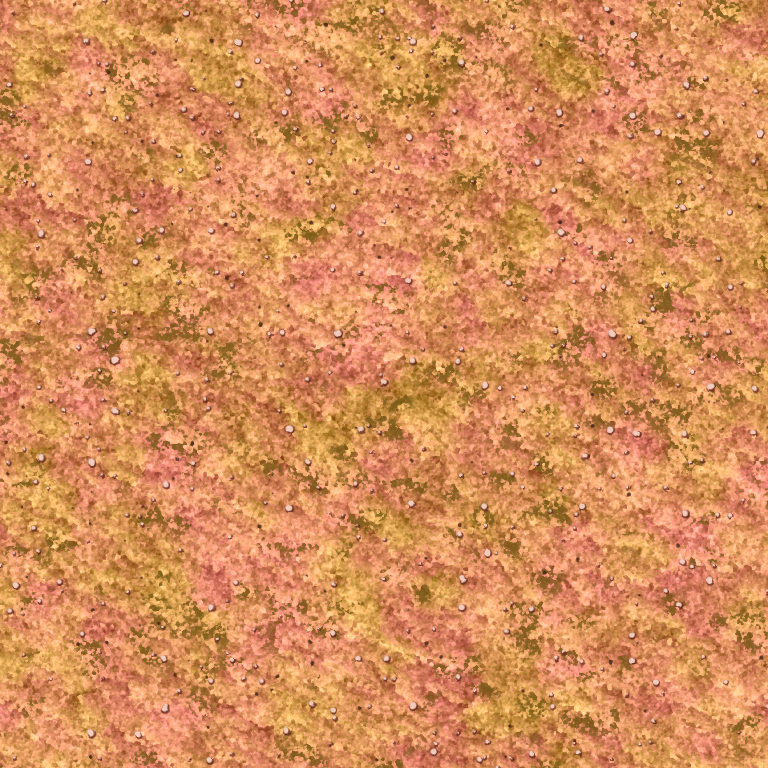
Give the GLSL for this texture, as a WebGL 1 fragment shader.

```glsl
precision highp float;
// Grainy orange ground with ochre streaks, pink blotches, olive flecks and pale grit.
uniform vec2 u_resolution;

vec3 hash3(vec2 cell) {
  vec3 q = fract(cell.xyx * vec3(0.1031, 0.1030, 0.0973));
  q += dot(q, q.yxz + 33.33);
  return fract((q.xxy + q.yzz) * q.zyx);
}

// Cellular noise: random cell values blended by distance; higher sharpness gives crisper cells.
float cellNoise(vec2 p, float sharpness) {
  vec2 base = floor(p);
  float sum = 0.0, total = 0.0;
  for (int y = -1; y <= 1; y++) {
    for (int x = -1; x <= 1; x++) {
      vec2 cell = base + vec2(float(x), float(y));
      vec3 rnd = hash3(cell + 57.0);
      vec2 d = p - cell - rnd.xy;
      float weight = exp(-sharpness * dot(d, d)) + 1e-5;
      sum += rnd.z * weight;
      total += weight;
    }
  }
  return sum / total;
}

// Scattered pebbles: x is the pale core, y is the dark rim on its lower side.
vec2 grit(vec2 uv, float count, float chance, float radius, float rough) {
  vec2 cell = floor(uv * count);
  vec3 rnd = hash3(cell + 411.0);
  vec2 d = (fract(uv * count) - 0.3 - 0.4 * rnd.xy) / count;
  float size = radius * (0.6 + 0.7 * rnd.x);
  float edge = 0.7 / u_resolution.y + 0.0004;
  float wobble = (rough - 0.5) * 0.0025;
  float present = step(rnd.z, chance);
  float core = 1.0 - smoothstep(size - edge, size + edge, length(d) + wobble);
  float rim = 1.0 - smoothstep(size, size + 2.0 * edge, length(d + vec2(-0.001, 0.0015)) + wobble);
  return present * vec2(core, rim);
}

void main() {
  vec2 uv = gl_FragCoord.xy / u_resolution.y;

  // Grain, from coarse to fine
  float clump = cellNoise(uv * 95.0 + 9.0, 8.0);
  float grain = cellNoise(uv * 190.0, 10.0);
  float dust = cellNoise(uv * 330.0 + 31.0, 10.0);

  // Ragged streaks falling to the right, bent by slow sines
  float bend = -0.42 + 0.22 * sin(uv.x * 5.0 + 2.0 * sin(uv.y * 4.0)) * sin(uv.y * 6.0 + 1.0);
  vec2 ragged = uv + 0.012 * (vec2(clump, grain) - 0.5);
  vec2 along = vec2(ragged.x + 0.4 * ragged.y, ragged.y - bend * 0.15 + 0.4 * ragged.x);
  float streak = cellNoise(along * vec2(38.0, 85.0), 8.0);

  // Broad patches
  float patches = cellNoise(uv * 13.0 + 4.0, 4.0);
  float blush = cellNoise(ragged * vec2(20.0, 24.0) + 71.0, 5.0);
  float moss = cellNoise(ragged * vec2(30.0, 42.0) + 23.0, 7.0);

  float tone = 0.5 + 0.54 * (grain - 0.5) + 0.42 * (dust - 0.5) + 0.46 * (streak - 0.5)
             + 0.34 * (clump - 0.5) + 0.22 * (patches - 0.5);
  vec3 color = mix(vec3(0.64, 0.37, 0.17), vec3(1.08, 0.76, 0.55), tone);

  // Pink against ochre
  float pinkness = (blush - 0.5) * 1.6 + (patches - 0.5) * 0.6 + (dust - 0.5) * 0.5 - (streak - 0.5) * 0.7;
  color += clamp(pinkness, -0.8, 1.0) * vec3(0.035, -0.06, 0.075);

  // Olive hollows between the streaks
  float hollow = smoothstep(0.62, 0.9, moss) * (1.0 - smoothstep(0.3, 0.62, tone));
  color = mix(color, vec3(0.46, 0.35, 0.09), 0.75 * hollow);

  // Dark pits and pale pebbles
  float pit = grit(uv + 0.37, 46.0, 0.06, 0.0019, grain).x;
  color = mix(color, vec3(0.26, 0.13, 0.08), 0.8 * pit);
  vec2 crumbs = grit(uv + 0.71, 60.0, 0.08, 0.0016, dust);
  vec2 pebbles = grit(uv, 31.0, 0.14, 0.0034, grain);
  color = mix(color, vec3(0.36, 0.13, 0.10), 0.75 * max(crumbs.y, pebbles.y));
  color = mix(color, vec3(1.0, 0.86, 0.80), 0.9 * max(crumbs.x, pebbles.x));

  gl_FragColor = vec4(clamp(color, 0.0, 1.0), 1.0);
}
```
